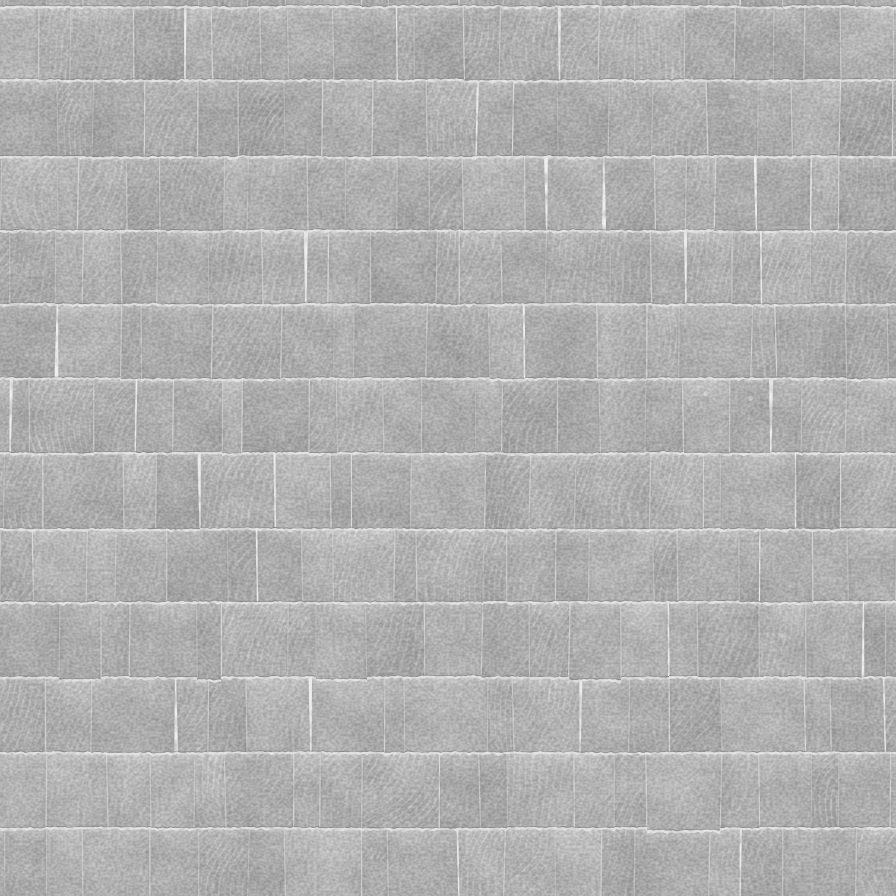
This texture map is drawn by a Shadertoy shader. Its source:

```glsl
// Twelve courses of pale grey wooden shingles of uneven width, tiling both ways.
// Each course is cut by jittered seams; every shingle gets its own tone, curved
// grain and lower edge, with gradient noise for the weathered surface.

const float ROWS = 12.0;            // courses down the canvas
const float MIN_SHINGLES = 17.0;    // fewest shingles in a course
const float EXTRA_SHINGLES = 5.0;   // range of the count above that
const float SEAM_JITTER = 0.70;     // seam shift, in mean shingle widths
const float SEAM_SLANT = 0.08;
const float SEAM_HALF = 0.0007;     // half widths, in canvas units
const float GAP_HALF = 0.0016;
const float GAP_SHARE = 0.15;       // share of seams that open into a gap
const float LIP_HALF = 0.015;       // edge lines, in course heights
const float SHADOW_HALF = 0.008;
const float RING_COUNT = 12.0;      // grain lines per course height
const float GRAIN_DEPTH = 0.065;
const float BASE_TONE = 0.683;
const float TONE_RANGE = 0.055;
const float SEAM_TONE = 0.86;
const float GAP_TONE = 0.93;
const float LIP_TONE = 0.89;
const float SHADOW_TONE = 0.52;

struct Shingle {
    vec2 id;         // wrapped column and course
    float center;    // middle, in canvas units
    float drop;      // how far the lower edge hangs into the next course
    float seamDist;  // distance to the nearest seam, in canvas units
    float seam;      // seam coverage
    float seamTone;
};

vec3 hash3(vec2 p) {
    vec3 q = fract(vec3(p.xyx) * vec3(0.1031, 0.1030, 0.0973));
    q += dot(q, q.yxz + 33.33);
    return fract((q.xxy + q.yzz) * q.zyx);
}

vec2 gradientAt(vec2 cell, vec2 period) {
    float angle = 6.2832 * hash3(mod(cell, period) + 7.0).x;
    return vec2(cos(angle), sin(angle));
}

// Gradient noise over the unit canvas, repeating after it.
float gradientNoise(vec2 uv, vec2 period) {
    vec2 p = uv * period, i = floor(p), f = p - i;
    vec2 w = f * f * f * (f * (f * 6.0 - 15.0) + 10.0);
    vec2 e = vec2(1.0, 0.0);
    float a = dot(gradientAt(i, period), f);
    float b = dot(gradientAt(i + e.xy, period), f - e.xy);
    float c = dot(gradientAt(i + e.yx, period), f - e.yx);
    float d = dot(gradientAt(i + e.xx, period), f - e.xx);
    return mix(mix(a, b, w.x), mix(c, d, w.x), w.y);
}

// Share of a pixel covered by a line of the given half width.
float coverage(float dist, float halfWidth, float pixel) {
    return clamp(halfWidth + 0.5 * pixel - abs(dist), 0.0, min(pixel, 2.0 * halfWidth)) / pixel;
}

float seamPosition(float k, float count, float row, float t) {
    vec3 h = hash3(vec2(mod(k, count), row) + 41.0);
    return (k + SEAM_JITTER * (h.x - 0.5) + SEAM_SLANT * (h.y - 0.5) * (t - 0.5)) / count;
}

// t runs from 0 at the top of the course to 1 at its foot.
Shingle findShingle(float x, float row, float t, float pixel) {
    row = mod(row, ROWS);
    float rowHash = hash3(vec2(row, 3.0)).x;
    float count = MIN_SHINGLES + floor(EXTRA_SHINGLES * hash3(vec2(row, 19.0)).y);
    float k = floor(x * count + 0.5);
    float left = x < seamPosition(k, count, row, t) ? k - 1.0 : k;
    float x0 = seamPosition(left, count, row, t);
    float x1 = seamPosition(left + 1.0, count, row, t);
    float nearest = x - x0 < x1 - x ? left : left + 1.0;

    Shingle s;
    s.id = vec2(mod(left, count), row);
    s.center = 0.5 * (x0 + x1);
    vec3 h = hash3(s.id + 87.0);
    s.drop = 0.045 + 0.04 * rowHash + 0.018 * h.x + 0.035 * step(0.97, h.y);
    s.seamDist = min(x - x0, x1 - x);

    // Most seams are hairlines; a few widen as wedges up or down.
    vec3 g = hash3(vec2(mod(nearest, count), row) + 131.0);
    float open = step(1.0 - GAP_SHARE, g.x);
    float taper = clamp(g.y < 0.65 ? 1.15 - t : t, 0.0, 1.0);
    float halfWidth = SEAM_HALF + open * GAP_HALF * g.z * taper;
    s.seam = coverage(s.seamDist, halfWidth, pixel) * mix(0.4 + 0.6 * g.z, 1.0, open);
    s.seamTone = mix(SEAM_TONE, GAP_TONE, open);
    return s;
}

float woodTone(Shingle s, vec2 uv, float t) {
    vec3 h = hash3(s.id + 211.0), g = hash3(s.id + 307.0);
    vec2 q = vec2((uv.x - s.center) * ROWS, 0.5 - t);
    // Smooth growth rings around a point beyond the shingle.
    vec2 ringCenter = vec2(1.1 + 1.2 * h.y, -0.2 - 0.9 * h.z) * (g.x < 0.65 ? 1.0 : -1.0);
    float radius = length(q - ringCenter) + 0.25 * gradientNoise(uv, vec2(11.0));
    radius += 0.018 * gradientNoise(uv, vec2(70.0));
    float ring = pow(0.5 + 0.5 * cos(6.2832 * RING_COUNT * radius), 4.0) - 0.27;
    float patchy = 0.8 + 0.9 * gradientNoise(uv, vec2(35.0));
    float tone = BASE_TONE + TONE_RANGE * (h.x - 0.5) + GRAIN_DEPTH * g.y * patchy * ring;
    // Stains, fibres and fine pitting.
    tone += 0.055 * gradientNoise(uv, vec2(23.0, 29.0));
    tone += 0.045 * gradientNoise(uv, vec2(110.0, 140.0));
    tone += 0.110 * gradientNoise(uv, vec2(283.0, 337.0));
    // A rare small nail mark.
    float nail = length(q - vec2(0.0, 0.4 * (h.z - 0.2)));
    return tone + 0.09 * step(0.98, g.z) * (1.0 - smoothstep(0.02, 0.045, nail));
}

void mainImage(out vec4 fragColor, in vec2 fragCoord) {
    vec2 uv = fragCoord / iResolution.y;
    float pixel = 1.0 / iResolution.y;
    float v = (1.0 - uv.y) * ROWS, row = floor(v), t = v - row;

    // The course above overlaps the top of this one.
    Shingle above = findShingle(uv.x, row - 1.0, t + 1.0, pixel);
    Shingle s = findShingle(uv.x, row, t, pixel);
    float rough = 0.014 * gradientNoise(uv, vec2(60.0, 12.0)) + 0.018 * gradientNoise(uv, vec2(190.0, 24.0));
    float below = t - above.drop - rough;
    if (below < 0.0) { s = above; t += 1.0; }

    // Pale upper end, dim seam sides and a worn seam line.
    float tone = woodTone(s, uv, t);
    tone += 0.075 * exp(-max(below, 0.0) / 0.09) * step(0.0, below) - 0.025 * (t - 0.5);
    tone -= 0.045 * exp(-s.seamDist / 0.0022);
    float seamWear = clamp(0.9 + 0.8 * gradientNoise(uv, vec2(60.0, 80.0)), 0.0, 1.0);
    tone = mix(tone, s.seamTone, s.seam * seamWear);

    // Broken dark foot of the upper shingle, then the pale worn lip beneath it.
    float foot = clamp(0.55 + 1.0 * gradientNoise(uv, vec2(80.0, 24.0)), 0.0, 1.0);
    float lipWear = clamp(0.85 + 0.9 * gradientNoise(uv, vec2(130.0, 36.0)), 0.0, 1.0);
    float lipHalf = LIP_HALF * (1.0 + 0.9 * gradientNoise(uv, vec2(150.0, 12.0)));
    tone = mix(tone, SHADOW_TONE, foot * coverage(below + SHADOW_HALF, SHADOW_HALF, pixel * ROWS));
    tone = mix(tone, LIP_TONE, lipWear * coverage(below - lipHalf, lipHalf, pixel * ROWS));
    fragColor = vec4(vec3(clamp(tone, 0.0, 1.0)), 1.0);
}
```
